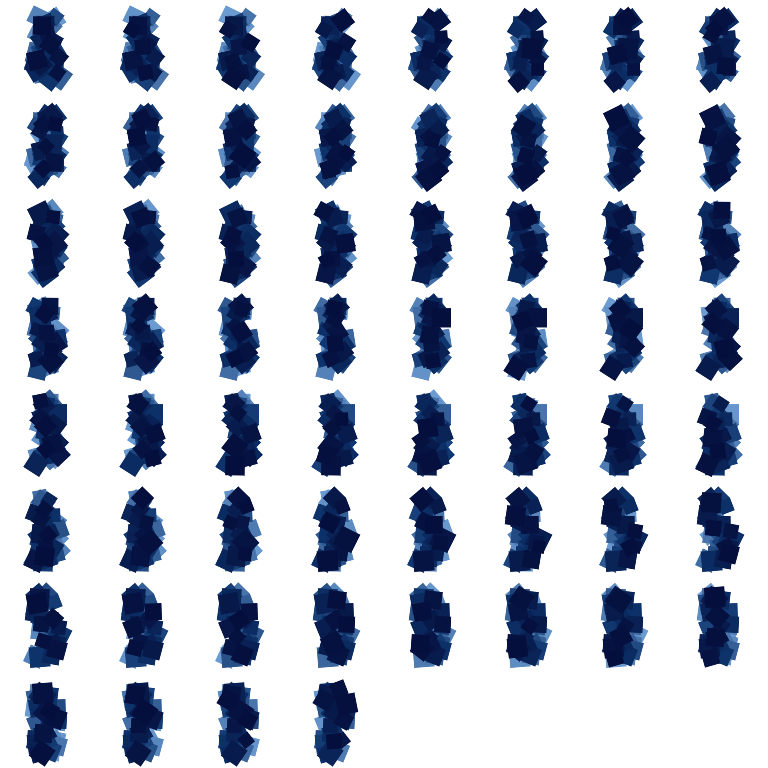
Give the GLSL for this pattern, as a Shadertoy shader.

```glsl
// Sheet of 8 by 8 cells, 60 filled with a column of tumbling blue squares that fade frame by frame.

const float GRID = 8.0;           // cells across and down
const float FRAMES = 60.0;        // filled cells, the rest stay blank
const int SQUARES = 36;           // squares alive in one frame
const float BIRTHS = 3.0;         // new squares per frame

const vec3 PAPER = vec3(1.0);
const vec3 NAVY = vec3(0.02, 0.06, 0.24);
const vec3 BLUE = vec3(0.05, 0.20, 0.42);
const vec3 PALE = vec3(0.42, 0.61, 0.82);

float hash(float n, float seed) {
    return fract(sin(n * 12.9898 + seed * 78.233) * 43758.5453);
}

mat2 rotation(float angle) {
    float c = cos(angle), s = sin(angle);
    return mat2(c, s, -s, c);
}

float squareDistance(vec2 p, float halfSide) {
    vec2 d = abs(p) - halfSide;
    return length(max(d, 0.0)) + min(max(d.x, d.y), 0.0);
}

// Dark when new, paler with age
vec3 ageColor(float age) {
    vec3 young = mix(NAVY, BLUE, smoothstep(0.0, 0.5, age));
    return mix(young, PALE, smoothstep(0.4, 1.0, age));
}

// Centre of a square: even spread in height, random spread in width
vec2 squareCenter(float id) {
    float height = fract(id * 0.618034 + 0.2 * hash(id, 1.0));
    float side = hash(id, 2.0) - 0.5;
    return vec2(0.49 + 0.25 * side, mix(0.14, 0.83, height));
}

// Paints one frame, oldest squares first
vec3 paintFrame(vec2 p, float frame, float blur) {
    vec3 color = PAPER;
    float newest = 100.0 + frame * BIRTHS;
    for (int i = SQUARES - 1; i >= 0; i--) {
        float id = newest - float(i);
        float age = float(i) / float(SQUARES);
        float halfSide = mix(0.065, 0.108, hash(id, 3.0));
        mat2 turn = rotation(1.5708 * hash(id, 4.0));
        float d = squareDistance(turn * (p - squareCenter(id)), halfSide);
        float cover = 1.0 - smoothstep(-0.5 * blur, 0.5 * blur, d);
        color = mix(color, ageColor(age), cover);
    }
    return color;
}

void mainImage(out vec4 fragColor, in vec2 fragCoord) {
    vec2 grid = fragCoord / iResolution.xy * GRID;
    vec2 cell = floor(grid);

    // Frames run left to right, from the top row down
    float frame = (GRID - 1.0 - cell.y) * GRID + cell.x;
    float blur = GRID / iResolution.y;

    vec3 color = PAPER;
    if (frame < FRAMES) color = paintFrame(fract(grid), frame, blur);
    fragColor = vec4(color, 1.0);
}
```
